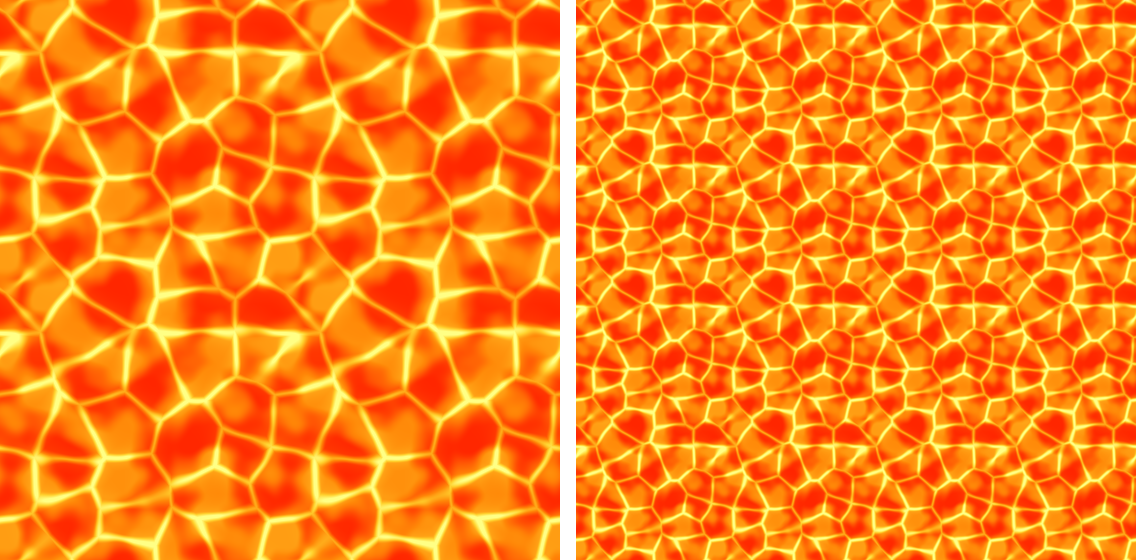
Left: one tile. Right: repeated 2 by 2.
Write a Shadertoy shader that draws this texture.

```glsl
// Molten lava: glowing yellow cracks between red and orange cells, tiling seamlessly.
#define REPEATS 2.0        // tiles across and down the canvas
#define CELLS 5.0          // lava cells per tile side
#define JITTER 0.92        // irregularity of the cells
#define WARP 0.014         // bending of the cracks, in tiles
#define WARP_SCALE 8.0     // bends per tile side
#define HEAT_SCALE 6.0     // warm patches per tile side
#define PATCH_HEAT 0.48    // strength of the warm patches
#define CRACK_WIDTH 0.19   // crack falloff, in cells
#define CRACK_HEAT 0.43    // strength of the bright cracks
#define GLOW_WIDTH 0.28    // halo falloff, in cells
#define GLOW_HEAT 0.18     // strength of the halo

const vec3 RED    = vec3(1.0, 0.14, 0.00);
const vec3 ORANGE = vec3(1.0, 0.53, 0.03);
const vec3 YELLOW = vec3(1.0, 0.82, 0.18);
const vec3 PALE   = vec3(1.0, 1.00, 0.52);

// Two random values from 0 to 1 for a lattice cell that wraps at the period
vec2 hash2(vec2 cell, float period, uint seed) {
    uvec2 v = uvec2(mod(cell, period)) + uvec2(seed, seed * 7u);
    v = v * 1664525u + 1013904223u;
    v.x += v.y * 1664525u;
    v.y += v.x * 1664525u;
    v ^= v >> 16u;
    v.x += v.y * 1664525u;
    v.y += v.x * 1664525u;
    v ^= v >> 16u;
    return vec2(v & 0xffffu) / 65535.0;
}

// Slope of one lattice corner, projected on the offset from it
float cornerSlope(vec2 cell, vec2 offset, float period, uint seed) {
    float angle = 6.28318 * hash2(cell, period, seed).x;
    return dot(vec2(cos(angle), sin(angle)), offset);
}

// Wrapping gradient noise, about -0.7 to 0.7
float gradientNoise(vec2 p, float period, uint seed) {
    p *= period;
    vec2 i = floor(p), f = fract(p);
    vec2 u = f * f * f * (f * (f * 6.0 - 15.0) + 10.0);
    vec2 e = vec2(1.0, 0.0);
    float low = mix(cornerSlope(i, f, period, seed),
                    cornerSlope(i + e, f - e, period, seed), u.x);
    float high = mix(cornerSlope(i + e.yx, f - e.yx, period, seed),
                     cornerSlope(i + 1.0, f - 1.0, period, seed), u.x);
    return mix(low, high, u.y);
}

// Gap between the nearest and second nearest cell points; zero on a crack
float crackDistance(vec2 p) {
    p *= CELLS;
    vec2 home = floor(p);
    float nearest = 9.0, second = 9.0;
    for (int y = -2; y <= 2; y++)
    for (int x = -2; x <= 2; x++) {
        vec2 cell = home + vec2(x, y);
        vec2 point = cell + 0.5 + JITTER * (hash2(cell, CELLS, 11u) - 0.5);
        float d = distance(p, point);
        second = min(second, max(nearest, d));
        nearest = min(nearest, d);
    }
    return second - nearest;
}

// Red through orange and yellow to pale
vec3 lavaColor(float heat) {
    vec3 color = mix(RED, ORANGE, clamp(heat / 0.48, 0.0, 1.0));
    color = mix(color, YELLOW, clamp((heat - 0.48) / 0.27, 0.0, 1.0));
    return mix(color, PALE, clamp((heat - 0.75) / 0.27, 0.0, 1.0));
}

void mainImage(out vec4 fragColor, in vec2 fragCoord) {
    vec2 p = REPEATS * fragCoord / iResolution.xy;

    // Gently bent cracks
    vec2 bend = vec2(gradientNoise(p, WARP_SCALE, 23u),
                     gradientNoise(p, WARP_SCALE, 37u));
    float d = crackDistance(p + WARP * bend);
    float crack = 1.0 - smoothstep(0.0, CRACK_WIDTH, d);
    float glow = exp(-d / GLOW_WIDTH);

    // Warm patches that vary the cells and the cracks
    float patches = gradientNoise(p, HEAT_SCALE, 51u)
                  + 0.3 * gradientNoise(p, 2.0 * HEAT_SCALE, 67u);
    float warmth = smoothstep(-0.32, 0.28, patches);

    float heat = PATCH_HEAT * warmth + CRACK_HEAT * crack + GLOW_HEAT * glow;
    fragColor = vec4(lavaColor(heat), 1.0);
}
```
